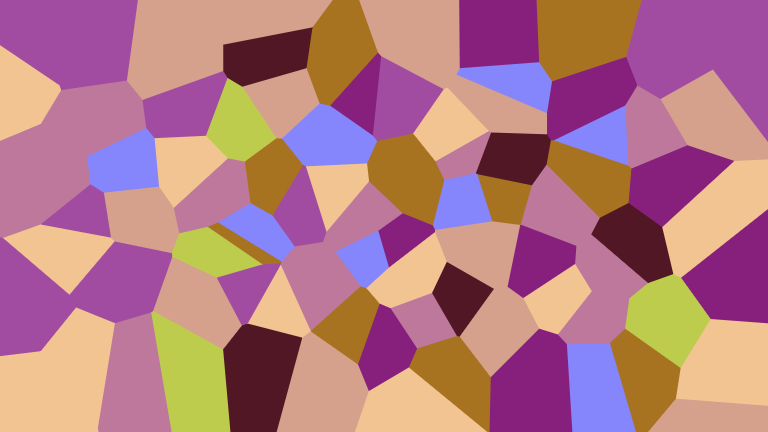
A Shadertoy shader for this pattern:

```glsl
// Flat mosaic of straight-edged Voronoi cells in nine warm and cool colours.
// Seeds sit on a strongly jittered grid that is drawn in towards the centre,
// and each border is smoothed by its distance to the two nearest seeds.

const ivec2 GRID = ivec2(12, 7);
const float ASPECT = 16.0 / 9.0;

// Integer hash giving two values in 0..1
vec2 hash2(int n) {
    uint a = uint(n) * 747796405u + 2891336453u;
    a = ((a >> ((a >> 28u) + 4u)) ^ a) * 277803737u;
    a = (a >> 22u) ^ a;
    uint b = a * 1664525u + 1013904223u;
    b = (b ^ (b >> 16u)) * 73244475u;
    b ^= b >> 15u;
    return vec2(a & 65535u, b & 65535u) / 65535.0;
}

// Seed position, in canvas heights from the centre
vec2 seedPoint(int id) {
    vec2 cell = vec2(id % GRID.x, id / GRID.x) + 0.5;
    vec2 jitter = 1.25 * (hash2(id + 17) - 0.5);
    vec2 u = 2.0 * (cell + jitter) / vec2(GRID) - 1.0;
    u *= 0.76 + 0.15 * dot(u, u);
    return 0.5 * u * vec2(ASPECT, 1.0);
}

// Palette, split by cumulative share
vec3 palette(float t) {
    if (t < 0.180) return vec3(0.95, 0.77, 0.57); // peach
    if (t < 0.270) return vec3(0.66, 0.45, 0.13); // ochre
    if (t < 0.395) return vec3(0.84, 0.63, 0.55); // salmon
    if (t < 0.520) return vec3(0.74, 0.47, 0.61); // mauve
    if (t < 0.660) return vec3(0.53, 0.12, 0.49); // plum
    if (t < 0.760) return vec3(0.63, 0.30, 0.63); // violet
    if (t < 0.860) return vec3(0.52, 0.52, 0.99); // periwinkle
    if (t < 0.945) return vec3(0.74, 0.80, 0.30); // lime
    return vec3(0.32, 0.09, 0.14);                // maroon
}

// Evenly spread colour choice, loosened by a hash
vec3 cellColor(int id) {
    float spread = float(id * 25 % 84) / 84.0;
    return palette(fract(spread + 0.35 * hash2(id + 301).x));
}

void mainImage(out vec4 fragColor, in vec2 fragCoord) {
    vec2 p = (fragCoord - 0.5 * iResolution.xy) / iResolution.y;
    p.x *= ASPECT * iResolution.y / iResolution.x;

    // Find the nearest and second nearest seeds
    float d1 = 1e5, d2 = 1e5;
    int first = 0, second = 0;
    for (int id = 0; id < GRID.x * GRID.y; id++) {
        vec2 v = seedPoint(id) - p;
        float d = dot(v, v);
        if (d < d1) {
            d2 = d1; second = first;
            d1 = d;  first = id;
        } else if (d < d2) {
            d2 = d;  second = id;
        }
    }

    // Blend over one pixel across the shared border
    float gap = max(distance(seedPoint(first), seedPoint(second)), 1e-4);
    float border = 0.5 * (d2 - d1) / gap;
    float cover = clamp(0.5 + border * iResolution.y, 0.0, 1.0);
    fragColor = vec4(mix(cellColor(second), cellColor(first), cover), 1.0);
}
```
